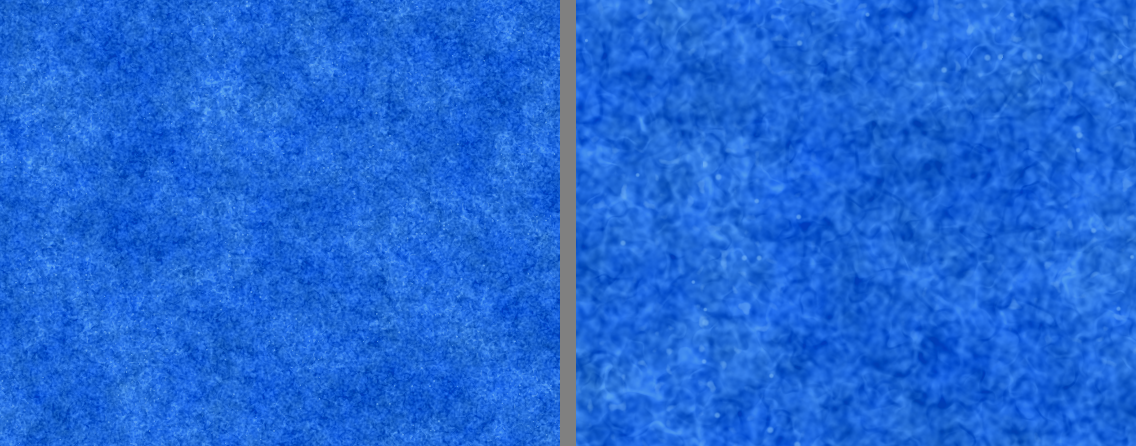
Left: the whole. Right: its middle third, enlarged.
Write a WebGL 1 fragment shader that draws this texture.

```glsl
precision highp float;

uniform vec2 u_resolution;

float hash(vec2 cell) {
  vec3 q = fract(cell.xyx * vec3(0.1031, 0.1030, 0.0973));
  q += dot(q, q.yzx + 33.33);
  return fract((q.x + q.y) * q.z);
}

float cornerRamp(vec2 cell, vec2 offset) {
  float angle = 6.2832 * hash(cell);
  return dot(vec2(cos(angle), sin(angle)), offset);
}

float gradientNoise(vec2 p) {
  vec2 i = floor(p);
  vec2 f = p - i;
  vec2 u = f * f * f * (f * (f * 6.0 - 15.0) + 10.0);
  vec2 e = vec2(1.0, 0.0);
  return mix(mix(cornerRamp(i, f), cornerRamp(i + e, f - e), u.x),
             mix(cornerRamp(i + e.yx, f - e.yx), cornerRamp(i + 1.0, f - 1.0), u.x), u.y);
}

mat2 rotation(float angle) {
  float c = cos(angle), s = sin(angle);
  return mat2(c, s, -s, c);
}

float fbm(vec2 p) {
  float sum = 0.0, amplitude = 0.55;
  for (int i = 0; i < 5; i++) {
    sum += amplitude * gradientNoise(p);
    p = rotation(0.65) * p * 2.03 + 17.3;
    amplitude *= 0.58;
  }
  return sum;
}

// Thin broken threads along the zero lines of warped noise
float threads(vec2 p, float seed) {
  float sum = 0.0;
  for (int i = 0; i < 4; i++) {
    float layer = float(i);
    vec2 q = rotation(seed + layer * 1.3) * p * (24.0 + 10.0 * layer) + seed * 13.0 + 70.0;
    q += 0.5 * vec2(gradientNoise(q * 1.7 + 5.2), gradientNoise(q * 1.7 + 41.8));
    float line = 1.0 - smoothstep(0.02, 0.13 + 0.02 * layer, abs(gradientNoise(q)));
    sum += line * smoothstep(-0.1, 0.25, gradientNoise(q * 0.6 + 90.0));
  }
  return sum;
}

// Sparse round flecks, one at most in each grid cell
float flecks(vec2 p, float density) {
  vec2 grid = p * 100.0;
  vec2 cell = floor(grid);
  vec2 center = 0.35 + 0.3 * vec2(hash(cell + 11.0), hash(cell + 57.0));
  float radius = mix(0.1, 0.27, hash(cell + 83.0));
  float disc = 1.0 - smoothstep(radius * 0.4, radius + 0.08, length(grid - cell - center));
  return disc * step(hash(cell + 29.0), density);
}

void main() {
  vec2 p = gl_FragCoord.xy / u_resolution.y + 3.0;

  // Cloudy mottling and fine grain
  float clouds = fbm(p * 5.0);
  float mottle = fbm(p * 38.0 + 40.0);
  float grain = gradientNoise(p * 115.0) + gradientNoise(rotation(0.6) * p * 180.0 + 700.0);
  float tone = 0.48 + 0.75 * clouds + 0.6 * mottle + 0.55 * grain;

  // Dark and pale threads
  float lit = smoothstep(-0.2, 0.25, clouds);
  tone -= 0.34 * threads(p, 1.0) * mix(1.0, 0.75, lit);
  tone += 0.34 * threads(p, 4.0) * mix(0.65, 1.1, lit);

  vec3 deepBlue = vec3(0.03, 0.315, 0.785);
  vec3 brightBlue = vec3(0.205, 0.495, 0.925);
  vec3 color = mix(deepBlue, brightBlue, clamp(tone, -0.4, 1.7));

  // Shift between dull and vivid blue
  float vividness = 0.7 * fbm(p * 11.0 + 60.0) + 0.5 * mottle;
  color += vividness * vec3(-0.05, -0.03, 0.13);
  color.b = min(color.b, 0.94);

  // Frosty crumbs and flecks on the lighter patches
  vec3 paleBlue = vec3(0.5, 0.74, 0.97);
  float crumbs = smoothstep(0.25, 0.55, gradientNoise(p * 120.0 + 23.0) + 0.4 * mottle);
  color = mix(color, paleBlue, 0.42 * crumbs * lit);
  color = mix(color, paleBlue, 0.55 * flecks(p, 0.008 + 0.05 * lit * lit));

  gl_FragColor = vec4(clamp(color, 0.0, 1.0), 1.0);
}
```
